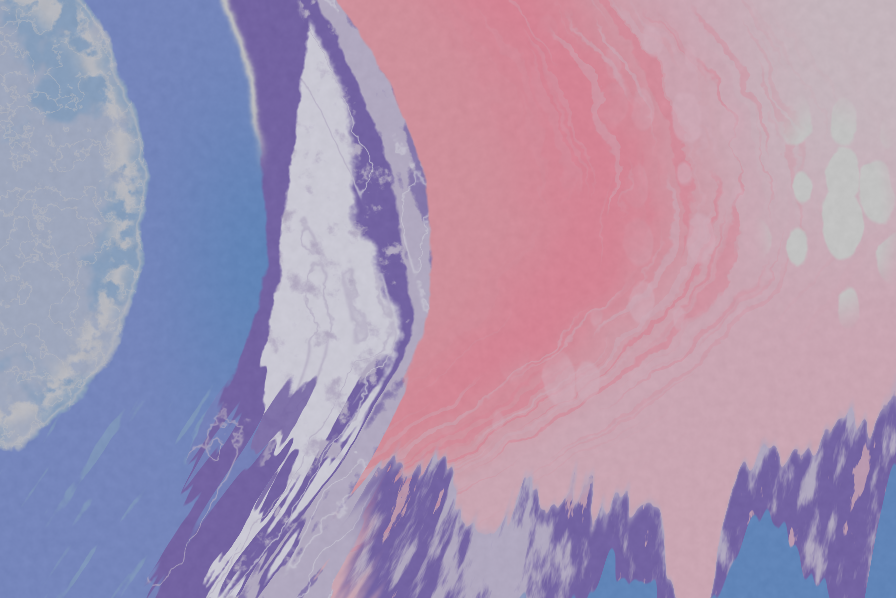
Give the GLSL for this background, as a Shadertoy shader.

```glsl
// Poured paint: blue, violet and white bands bend around the left side,
// a pink field with rings and cells fills the right, torn at its lower rim.
// Bands are curves x(t), t measured downward, roughened by gradient noise.
#define EDGE .003
#define ROUGH .012
#define TEAR .06
#define SPIKE .13
#define CELL_SIZE .08
#define GRAIN .02

const vec3 BLUE = vec3(.46, .525, .735), AZURE = vec3(.38, .52, .72),
  MIST = vec3(.62, .655, .74), TEAL = vec3(.51, .61, .73),
  VIOLET = vec3(.45, .39, .635), LILAC = vec3(.69, .66, .75),
  WHITE = vec3(.79, .785, .83), CREAM = vec3(.73, .73, .75),
  ROSE = vec3(.81, .565, .61), CORAL = vec3(.83, .515, .58),
  BLUSH = vec3(.79, .65, .70), ASH = vec3(.77, .71, .74);

// Shared paint state: depth, wobble and flow patterns
float t, rough, streak, thread, tear, wob, spine;

vec2 hash2(vec2 p) {
  p = vec2(dot(p, vec2(127.1, 311.7)), dot(p, vec2(269.5, 183.3)));
  return fract(sin(p) * 43758.5);
}

float noise(vec2 p) {
  vec2 i = floor(p), f = fract(p), u = f * f * (3. - 2. * f);
  vec4 g;
  for (int k = 0; k < 4; k++) {
    vec2 o = vec2(k & 1, k >> 1);
    g[k] = dot(hash2(i + o) * 2. - 1., f - o);
  }
  return mix(mix(g.x, g.y, u.x), mix(g.z, g.w, u.x), u.y);
}

float fbm(vec2 p) {
  float sum = 0., amp = 1.;
  for (int i = 0; i < 5; i++) {
    sum += amp * noise(p);
    p = mat2(1.6, 1.2, -1.2, 1.6) * p + 7.3;
    amp *= .55;
  }
  return sum;
}

float bump(float x, float c, float w) { x = (x - c) / w; return exp(-x * x); }
float cover(float d) { return smoothstep(-EDGE, EDGE, d); }

// Sideways fall of a band away from its apex, above and below
float bend(float apex, float top, float low, float ease) {
  float d = t - apex;
  return d < 0. ? -top * d * d : (ease * d - low) * d * d;
}

// Scattered upright cells
float cells(vec2 p, float grow) {
  vec2 g = p / vec2(CELL_SIZE, CELL_SIZE * 1.35);
  float fill = 0.;
  for (int k = 0; k < 9; k++) {
    vec2 c = floor(g) + vec2(k % 3, k / 3) - 1.;
    float radius = .1 + .32 * hash2(c + 9.).x + grow;
    float d = length((g - c - .2 - .6 * hash2(c)) * vec2(1.3, 1)) - radius;
    fill = max(fill, smoothstep(.04, -.04, d));
  }
  return fill;
}

vec3 leftPaint(vec2 p) {
  float fine = fbm(p * 22.), torn = streak * tear;
  vec3 col = mix(BLUE, AZURE, smoothstep(.2, .45, p.x) * bump(t, .45, .28));
  col = mix(col, TEAL, .7 * smoothstep(.2, .32, torn + .15 * fine));

  // Pale disc with its cream vein
  float disc = length((p - vec2(-.04, .668)) / vec2(.285, .42)) + .06 * rough;
  float patchy = smoothstep(-.1, .2, fbm(p * 6.) + (disc - .75) * .9);
  vec3 inner = mix(MIST, TEAL, .85 * patchy);
  float vein = bump(disc + .04 * fine, .88, .075) * smoothstep(-.25, .05, fine);
  inner = mix(inner, CREAM, .9 * vein);
  inner = mix(inner, CREAM, .5 * bump(fine, .1, .04));
  col = mix(col, inner, smoothstep(1.01, .99, disc));
  col = mix(col, CREAM, .5 * bump(disc, .98, .008));

  // Violet, white, dark violet and lilac bands
  float violetX = .445 + bend(.4, .4, 1.35, 1.35);
  float whiteX = .525 - .14 * t + .05 * bump(t, .78, .1) - .045 * smoothstep(.85, 1., t);
  vec3 violet = mix(VIOLET, BLUE, .85 * smoothstep(.12, .2, torn));
  violet = mix(violet, LILAC, .7 * tear * thread);
  col = mix(col, violet, cover(p.x - violetX + wob));
  col = mix(col, CREAM, bump(p.x + wob, violetX, .007) * smoothstep(.3, .18, t));
  vec3 white = mix(WHITE, LILAC, max(smoothstep(.1, .6, fine), .6 * thread));
  white = mix(white, VIOLET, .85 * smoothstep(.14, .22, torn + .1 * fine));
  col = mix(col, white, cover(p.x - whiteX + 1.5 * wob));
  float darkX = spine - .045 * bump(t, .34, .1);
  vec3 dark = mix(VIOLET, LILAC, smoothstep(.1, .4, fine + .4 * streak));
  dark = mix(dark, WHITE, .7 * thread);
  col = mix(col, dark, smoothstep(-.012, .006, p.x - darkX + 2.5 * wob + .008 * fine));
  vec3 lilac = mix(LILAC, VIOLET, .7 * smoothstep(.15, .4, streak + .5 * fine));
  lilac = mix(lilac, WHITE, .6 * thread);
  return mix(col, lilac, cover(p.x - spine - .026 + 1.5 * wob));
}

vec3 pinkPaint(vec2 p) {
  float arc = p.x - 1.17 - bend(.35, 1.2, 3., 1.5) + .035 * rough;
  vec3 col = mix(ROSE, CORAL, bump(arc, -.17, .13) * smoothstep(.9, .55, t));
  col = mix(col, BLUSH, smoothstep(-.14, .14, arc));
  col = mix(col, ASH, smoothstep(1.1, 1.4, p.x) * smoothstep(.4, .85, p.y));
  // Rings following the bend
  float rings = noise(vec2(arc * 38., t * 3.)) + .6 * noise(vec2(arc * 95., t * 5.));
  col = mix(col, CORAL, .6 * smoothstep(.1, .3, rings) * bump(arc, 0., .17));
  col = mix(col, BLUSH, .7 * smoothstep(.12, .3, -rings) * bump(arc, -.03, .16));
  // Pale cell cluster at the right, faint cells along the rings
  float cluster = bump(length((p - vec2(1.39, .65)) * vec2(1, .6)), 0., .11);
  float cell = cells(p + .012 * vec2(rough, -rough), .16 * cluster);
  float trail = bump(arc, .02, .1) * smoothstep(.2, .35, p.y);
  col = mix(col, BLUSH + .015, .7 * cell * trail);
  return mix(col, vec3(.76), cell * smoothstep(.2, .6, cluster));
}

void mainImage(out vec4 fragColor, in vec2 fragCoord) {
  vec2 p = fragCoord / iResolution.y;
  t = 1. - p.y;
  float d = t - .55;
  spine = .66 - (d < 0. ? .52 * d * d : .66 * (sqrt(d * d + .0025) - .05));
  vec2 flow = vec2(p.x - spine, t);
  rough = fbm(p * 12.);
  tear = smoothstep(.52, .75, t);
  streak = noise(flow * vec2(32, 5)) + .6 * noise(flow * vec2(80, 10) + 3.);
  thread = bump(noise(flow * vec2(20, 4) + .5 * rough), .1, .025);
  wob = ROUGH * rough + TEAR * tear * streak;
  vec3 col = leftPaint(p), pink = pinkPaint(p);
  float pinkX = .722 + bend(.42, .92, 1., .8);
  col = mix(col, pink, cover(p.x - pinkX + wob));

  // Torn lower rim with violet and blue pools
  float lean = p.x - mix(.6, .15, smoothstep(.55, 1., p.x)) * p.y;
  float spikes = noise(vec2(lean * 19., p.y * 3.)) + .6 * noise(vec2(lean * 60., p.y * 5.));
  float rim = .15 + .16 * smoothstep(1.15, 1.5, p.x) - .22 * bump(p.x, 1.16, .045)
    + .08 * bump(p.x, .67, .07) + SPIKE * spikes + .03 * rough - p.y;
  float mottle = fbm(vec2(lean * 28., p.y * 8.)) + .5 * bump(p.x, .83, .09);
  vec3 torn = mix(VIOLET, LILAC, smoothstep(.05, .45, mottle));
  torn = mix(torn, pink, .8 * smoothstep(.2, .3, -mottle - .5 * rim));
  float pool = .07 * bump(p.x, 1.02, .05) + .13 * bump(p.x, 1.29, .075)
    + .25 * smoothstep(1.43, 1.5, p.x) - .02 + .7 * SPIKE * spikes - p.y;
  torn = mix(torn, AZURE, cover(pool) * smoothstep(.8, .95, p.x));
  float side = smoothstep(.56, .64, p.x + wob);
  col = mix(col, torn, cover(rim) * side);
  col = mix(col, LILAC, .5 * bump(rim, 0., .012) * side);
  fragColor = vec4(col + GRAIN * fbm(p * 60.), 1);
}
```
